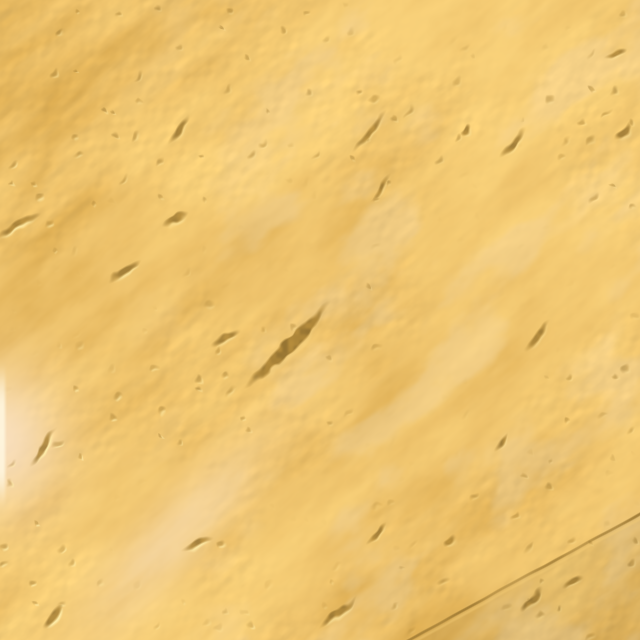
Reproduce this texture procedurally as a Shadertoy shader.

```glsl
#define HONEY vec3(0.965, 0.807, 0.465)
#define SAND vec3(0.930, 0.760, 0.420)
#define OCHRE vec3(0.875, 0.690, 0.335)
#define PALE vec3(0.955, 0.820, 0.555)
#define PIT vec3(0.590, 0.450, 0.180)
#define GLINT vec3(1.000, 0.930, 0.660)
#define GLARE vec3(0.975, 0.880, 0.765)
#define GRAIN_ANGLE 0.72
#define SOFT 0.0024
#define RELIEF 0.15

vec3 hash3(vec2 p) {
    vec3 q = fract(p.xyx * vec3(0.1031, 0.1030, 0.0973));
    q += dot(q, q.yxz + 33.33);
    return fract((q.xxy + q.yzz) * q.zyx);
}

float noise(vec2 p) {
    vec2 i = floor(p), f = fract(p);
    f = f * f * f * (f * (f * 6.0 - 15.0) + 10.0);
    float low = mix(hash3(i).x, hash3(i + vec2(1, 0)).x, f.x);
    float high = mix(hash3(i + vec2(0, 1)).x, hash3(i + vec2(1, 1)).x, f.x);
    return mix(low, high, f.y);
}

float fbm(vec2 p) {
    float sum = 0.0, gain = 0.5;
    for (int i = 0; i < 4; i++) {
        sum += gain * noise(p);
        p = mat2(1.6, 1.2, -1.2, 1.6) * p + 7.3;
        gain *= 0.5;
    }
    return sum / 0.9375;
}

// Rotates into a frame whose x axis follows the given angle
vec2 along(vec2 p, float angle) {
    float c = cos(angle), s = sin(angle);
    return vec2(c * p.x + s * p.y, c * p.y - s * p.x);
}

float ellipse(vec2 p, vec2 size) {
    float d = (length(p / size) - 1.0) * size.y;
    return 1.0 - smoothstep(-SOFT, SOFT, d);
}

// x: hollow shadow, y: lit lower rim
vec2 pit(vec2 p, float angle, vec2 size) {
    vec2 q = along(p, angle);
    q.y += size.y * 0.25 * sin(q.x / size.x * 2.3 + angle * 9.0);
    float hollow = ellipse(q, size);
    float rim = ellipse(q + vec2(0.0, size.y * 0.6 + 0.0015), size * vec2(0.8, 1.0));
    return vec2(hollow, rim * (1.0 - hollow));
}

vec2 scatterPits(vec2 p, float cells, float chance, vec2 size, float seed) {
    vec2 result = vec2(0.0), cell = floor(p * cells);
    for (int y = -1; y <= 1; y++)
    for (int x = -1; x <= 1; x++) {
        vec2 id = cell + vec2(x, y);
        vec3 place = hash3(id + seed), form = hash3(id + seed + 41.0);
        if (place.z > chance) continue;
        vec2 center = (id + 0.15 + 0.7 * place.xy) / cells;
        float angle = GRAIN_ANGLE + (form.x - 0.5) * 0.6;
        vec2 pitSize = size * mix(vec2(0.3, 0.55), vec2(1.0), form.yz);
        result = max(result, pit(p - center, angle, pitSize));
    }
    return result;
}

float relief(vec2 p) {
    vec2 g = along(p, GRAIN_ANGLE);
    return fbm(g * vec2(26.0, 46.0)) * 0.5 + noise(g * vec2(70.0, 105.0)) * 0.22;
}

void mainImage(out vec4 fragColor, in vec2 fragCoord) {
    vec2 uv = fragCoord / iResolution.xy;
    vec2 grain = along(uv, GRAIN_ANGLE);

    // Broad clouds and fine streaks along the grain
    float cloud = fbm(grain * vec2(2.5, 6.0) + 3.0);
    float streak = fbm(grain * vec2(6.0, 26.0) + 19.0);
    float mottle = fbm(grain * vec2(11.0, 17.0) + 67.0);
    float tone = 0.80 + (cloud - 0.5) * 1.5 + (streak - 0.5) * 0.85 + (mottle - 0.5) * 0.6;
    tone -= 0.60 * smoothstep(0.28, 0.0, uv.x) * smoothstep(0.35, 0.75, uv.y);
    tone -= 0.55 * smoothstep(0.55, 1.2, uv.x - uv.y + 0.2);
    tone = clamp(tone, -0.15, 1.1);
    vec3 color = tone < 0.5 ? mix(OCHRE, SAND, tone * 2.0) : mix(SAND, HONEY, tone * 2.0 - 1.0);

    // Worn, chalky patches carrying a shallow relief lit from the upper left
    float worn = smoothstep(0.38, 0.62, fbm(grain * vec2(4.0, 6.0) + 51.0));
    float chalk = smoothstep(0.50, 0.75, fbm(grain * vec2(8.0, 14.0) + 113.0));
    color = mix(color, PALE * mix(0.95, 1.0, tone), 0.65 * chalk * smoothstep(0.1, 0.5, uv.x));
    vec2 toLight = vec2(-0.003, 0.0035);
    float slope = relief(uv - toLight) - relief(uv + toLight);
    color *= 1.0 + RELIEF * slope * mix(0.25, 1.0, worn);

    // Soft reflections: a hot spot at the left edge and a diagonal sheen
    vec2 spot = (uv - vec2(0.0, 0.31)) / vec2(0.095, 0.11);
    color = mix(color, GLARE, 0.9 * exp(-dot(spot, spot)));
    vec2 sheen = along(uv - vec2(0.27, 0.16), 0.82) / vec2(0.19, 0.05);
    color = mix(color, GLARE, 0.48 * exp(-dot(sheen, sheen)) * (0.6 + 0.8 * streak));

    // Pits: scattered slits, clustered specks and one long gash
    vec2 ragged = uv + 0.005 * (vec2(noise(uv * 75.0), noise(uv * 75.0 + 31.0)) - 0.5);
    vec2 slits = scatterPits(ragged, 8.0, 0.30, vec2(0.030, 0.0055), 5.0);
    vec2 specks = scatterPits(ragged, 30.0, 0.24, vec2(0.0075, 0.0042), 87.0);
    vec2 gash = pit(ragged - vec2(0.45, 0.46), 0.81, vec2(0.078, 0.0090));
    float shine = mix(0.3, 0.95, smoothstep(0.75, 0.25, uv.x + 0.5 * uv.y));
    specks *= mix(0.05, 0.75, worn);
    color = mix(color, GLINT, shine * max(max(slits.y, specks.y), gash.y * 0.4));
    float hollow = max(max(slits.x * 0.8, specks.x * 0.55), gash.x * 0.9);
    color = mix(color, PIT * (0.92 + 0.25 * noise(uv * 110.0)), hollow);

    // Slab joint across the lower right corner, darker stone beyond it
    float joint = along(uv - vec2(0.638, 0.0), 0.498).y + 0.0015 * (noise(uv * 28.0) - 0.5);
    color *= 1.0 - 0.05 * smoothstep(0.004, -0.004, joint);
    float seam = 1.0 - smoothstep(0.0005, 0.0035, abs(joint));
    color = mix(color, PIT, seam * mix(0.45, 0.85, noise(uv * 22.0)));
    color = mix(color, HONEY, 0.4 * (1.0 - smoothstep(0.0, 0.004, abs(joint + 0.006))));

    // Bright sliver on the left border
    float sliver = smoothstep(0.012, 0.004, uv.x) * smoothstep(0.20, 0.27, uv.y) * smoothstep(0.44, 0.36, uv.y);
    color = mix(color, vec3(1.0, 0.97, 0.88), 0.85 * sliver);

    fragColor = vec4(clamp(color, 0.0, 1.0), 1.0);
}
```
